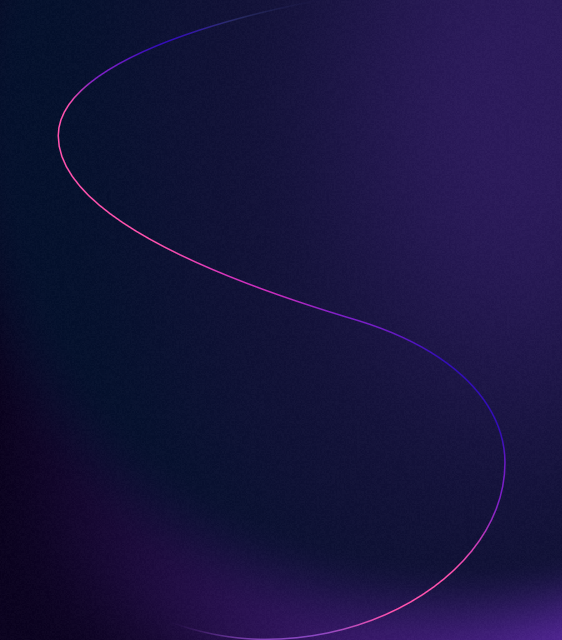
Write a Shadertoy shader that draws this background.

```glsl
// Dark violet backdrop with a soft lower glow, fine grain and a thin neon S-curve.

// Backdrop colours
const vec3 VIOLET   = vec3(0.175, 0.108, 0.360);
const vec3 MIDNIGHT = vec3(0.071, 0.073, 0.218);
const vec3 NAVY     = vec3(0.022, 0.070, 0.178);
const vec3 RIM_DARK = vec3(0.045, 0.014, 0.125);
const vec3 RIM_GLOW = vec3(0.320, 0.148, 0.580);

// Ribbon colours
const vec3 SLATE   = vec3(0.20, 0.22, 0.48);
const vec3 BLUE    = vec3(0.20, 0.05, 0.72);
const vec3 PURPLE  = vec3(0.48, 0.12, 0.78);
const vec3 MAGENTA = vec3(0.80, 0.18, 0.74);
const vec3 PINK    = vec3(1.00, 0.32, 0.68);
const vec3 LILAC   = vec3(0.54, 0.28, 0.76);

// Layout, in units of the canvas height
const float CANVAS_WIDTH  = 0.879;
const vec2  LIGHT_CENTER  = vec2(0.833, 0.844);
const vec2  LIGHT_RADII   = vec2(0.521, 0.781);
const vec2  BASIN_CENTER  = vec2(0.729, 0.805);
const vec2  BASIN_RADII   = vec2(0.742, 0.716);
const float HALF_WIDTH    = 0.0012;
const float GRAIN_CELLS   = 512.0;
const float GRAIN_AMOUNT  = 0.022;

// Chained cubic Beziers: each curve starts where the last one ends
const int CURVES = 5;
const int STEPS  = 24;
const vec2 PATH[16] = vec2[16](
    vec2(0.521, 1.004), vec2(0.299, 0.964), vec2(0.091, 0.889),
    vec2(0.091, 0.788), vec2(0.091, 0.655), vec2(0.378, 0.553),
    vec2(0.560, 0.499), vec2(0.710, 0.453), vec2(0.789, 0.368),
    vec2(0.789, 0.277), vec2(0.789, 0.128), vec2(0.618, 0.001),
    vec2(0.414, 0.001), vec2(0.358, 0.001), vec2(0.299, 0.014),
    vec2(0.254, 0.033));

// Ribbon gradient: colour and position along the path
const int STOPS = 13;
const vec4 GRADIENT[13] = vec4[13](
    vec4(SLATE, 0.20), vec4(BLUE, 0.43), vec4(PURPLE, 0.65),
    vec4(PINK, 0.86), vec4(PINK, 1.45), vec4(MAGENTA, 1.74),
    vec4(PURPLE, 1.98), vec4(BLUE, 2.40), vec4(BLUE, 2.80),
    vec4(PURPLE, 3.10), vec4(PINK, 3.46), vec4(PINK, 3.62),
    vec4(LILAC, 3.88));

float hash(vec2 cell) {
    vec3 q = fract(vec3(cell.xyx) * 0.1031);
    q += dot(q, q.yzx + 33.33);
    return fract((q.x + q.y) * q.z);
}

vec2 bezier(int curve, float t) {
    int i = curve * 3;
    float u = 1.0 - t;
    return u * u * u * PATH[i] + 3.0 * u * u * t * PATH[i + 1]
         + 3.0 * u * t * t * PATH[i + 2] + t * t * t * PATH[i + 3];
}

// Returns the distance to the path and the position along it
vec2 nearestOnPath(vec2 p) {
    vec2 nearest = vec2(10.0, 0.0);
    vec2 a = PATH[0];
    for (int c = 0; c < CURVES; c++) {
        for (int k = 1; k <= STEPS; k++) {
            vec2 b = bezier(c, float(k) / float(STEPS));
            vec2 ab = b - a;
            float h = clamp(dot(p - a, ab) / dot(ab, ab), 0.0, 1.0);
            float d = length(p - a - h * ab);
            if (d < nearest.x)
                nearest = vec2(d, float(c) + (float(k - 1) + h) / float(STEPS));
            a = b;
        }
    }
    return nearest;
}

vec3 ribbonColor(float s) {
    vec3 color = GRADIENT[0].rgb;
    for (int i = 1; i < STOPS; i++)
        color = mix(color, GRADIENT[i].rgb,
                    smoothstep(GRADIENT[i - 1].w, GRADIENT[i].w, s));
    return color;
}

vec3 backdrop(vec2 p) {
    // Violet light on the upper right, cooling to navy
    float light = length((p - LIGHT_CENTER) / LIGHT_RADII);
    vec3 color = mix(VIOLET, MIDNIGHT, smoothstep(0.1, 0.98, light));
    color = mix(color, NAVY, smoothstep(0.85, 1.5, light));

    // Purple rim outside the basin, brighter to the right
    float basin = length((p - BASIN_CENTER) / BASIN_RADII);
    vec3 rim = mix(RIM_DARK, RIM_GLOW, clamp(p.x / CANVAS_WIDTH, 0.0, 1.0));
    rim = mix(rim, RIM_DARK, smoothstep(1.18, 1.5, basin));
    return mix(color, rim, smoothstep(0.95, 1.17, basin));
}

void mainImage(out vec4 fragColor, in vec2 fragCoord) {
    vec2 p = fragCoord / iResolution.y;
    float pixel = 1.0 / iResolution.y;

    vec3 color = backdrop(p);
    color += (hash(floor(p * GRAIN_CELLS)) - 0.5) * GRAIN_AMOUNT;

    // Ribbon, fading out at both ends
    vec2 nearest = nearestOnPath(p);
    float cover = clamp((HALF_WIDTH - nearest.x) / pixel + 0.5, 0.0, 1.0);
    float fade = smoothstep(0.0, 0.4, nearest.y)
               * (1.0 - smoothstep(3.8, 5.0, nearest.y));
    color = mix(color, ribbonColor(nearest.y), cover * fade);

    fragColor = vec4(color, 1.0);
}
```
